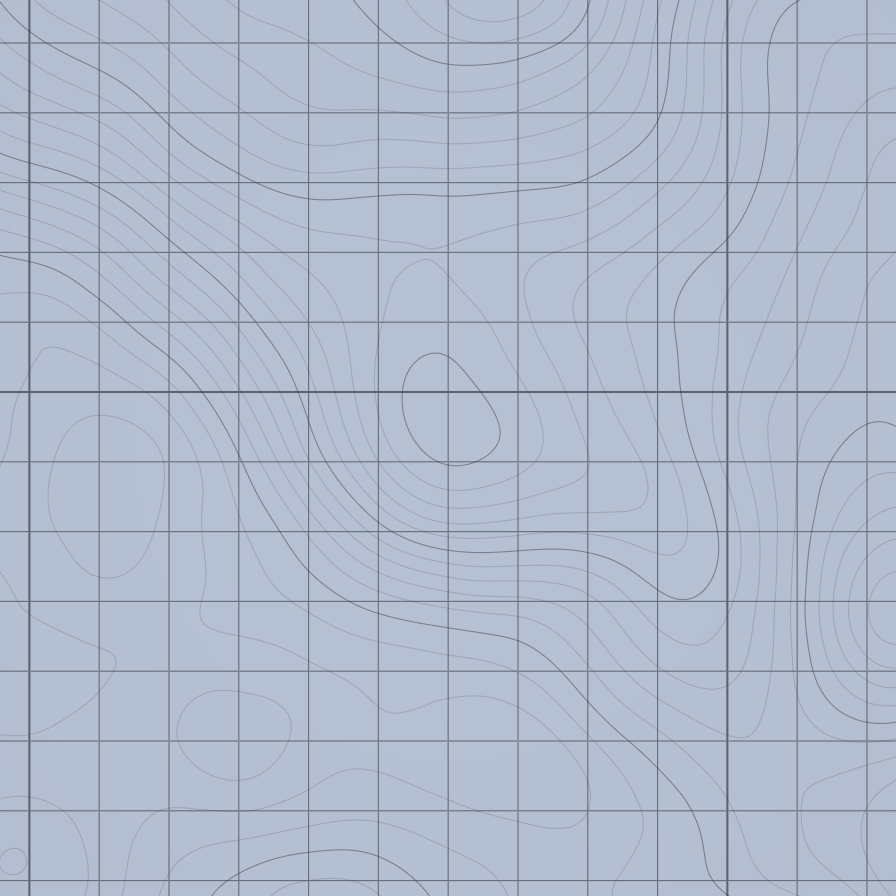
Give the GLSL for this pattern, as a WebGL 1 fragment shader.

```glsl
precision highp float;
uniform vec2 u_resolution;

#define PAPER vec3(0.708, 0.750, 0.822)
#define INK vec3(0.20, 0.23, 0.28)
#define GRID_ORIGIN vec2(0.8118, 0.5625)
#define GRID_CELL 0.0779
#define GRID_WIDTH 0.0013
#define MAJOR_WIDTH 0.0023
#define CONTOUR_WIDTH 0.0012
#define CONTOUR_ALPHA 0.19
#define INDEX_ALPHA 0.48
#define INDEX_STEP 5.0
#define ROUGHNESS 0.4

vec2 gradientAt(vec2 cell) {
  float angle = 6.2832 * fract(sin(dot(cell, vec2(127.1, 311.7))) * 43758.5);
  return vec2(cos(angle), sin(angle));
}

float gradientNoise(vec2 p) {
  vec2 i = floor(p), f = fract(p);
  vec2 u = f * f * f * (f * (f * 6.0 - 15.0) + 10.0);
  vec2 e = vec2(1.0, 0.0);
  float low = mix(dot(gradientAt(i), f), dot(gradientAt(i + e), f - e), u.x);
  float high = mix(dot(gradientAt(i + e.yx), f - e.yx),
                   dot(gradientAt(i + 1.0), f - 1.0), u.x);
  return mix(low, high, u.y);
}

float hill(vec2 p, vec2 center, vec2 radius, float height) {
  vec2 d = (p - center) / radius;
  return height * exp(-dot(d, d));
}

// Terrain height in contour steps; p is in percent of the canvas
float terrain(vec2 p) {
  // Plain rising to a plateau in the north-east
  float rise = max(dot(p - vec2(0.0, 64.8), vec2(0.67, 0.74)), 0.0) / 26.0;
  float h = -6.7 + 16.7 * (1.0 - exp(-rise * rise));
  // Eastern fall and its basin
  h += hill(p, vec2(104.0, 70.0), vec2(28.6, 52.0), -14.0);
  h += hill(p, vec2(101.0, 30.3), vec2(15.0, 15.6), -10.5);
  h += hill(p, vec2(87.2, 49.2), vec2(14.3, 10.4), -2.6);
  h += hill(p, vec2(84.6, 99.3), vec2(10.4, 13.0), -2.8);
  // Central knoll with the saddles around it
  h += hill(p, vec2(45.0, 47.3), vec2(14.3), 5.0);
  h += hill(p, vec2(69.0, 64.8), vec2(19.5, 15.6), -5.0);
  h += hill(p, vec2(47.5, 76.0), vec2(15.6, 11.7), -3.0);
  h += hill(p, vec2(63.8, 33.6), vec2(10.4, 7.8), -2.0);
  // Northern summit and western rim
  h += hill(p, vec2(56.6, 101.3), vec2(11.7, 8.5), 3.5);
  h += hill(p, vec2(-2.6, 85.7), vec2(9.8, 15.6), 2.9);
  // Southern rises
  h += hill(p, vec2(35.8, -3.0), vec2(17.0, 9.8), 3.4);
  h += hill(p, vec2(80.7, 1.0), vec2(15.6, 9.0), 2.0);
  // Hollows of the south-western plain
  h += hill(p, vec2(2.6, 3.0), vec2(11.7, 10.4), -2.4);
  h += hill(p, vec2(12.4, 44.7), vec2(10.4, 14.3), -1.9);
  h += hill(p, vec2(27.0, 18.2), vec2(9.8, 8.5), -2.0);
  h += hill(p, vec2(56.0, 16.7), vec2(11.7, 9.0), -1.0);
  return h + ROUGHNESS * gradientNoise(p * 0.09);
}

// Pixel coverage of a line of given width at distance d from its middle
float stroke(float d, float width, float pixel) {
  float w = width / pixel;
  return clamp(0.5 + 0.5 * w - abs(d) / pixel, 0.0, min(w, 1.0));
}

float gridLine(float coord, float pixel) {
  float index = floor(coord / GRID_CELL + 0.5);
  float d = coord - index * GRID_CELL;
  float major = 1.0 - step(0.5, abs(mod(index + 0.5, 10.0) - 0.5));
  return stroke(d, mix(GRID_WIDTH, MAJOR_WIDTH, major), pixel)
       * mix(0.6, 0.7, major);
}

float contourLine(vec2 uv, float pixel) {
  vec2 p = uv * 100.0;
  vec2 e = vec2(0.1, 0.0);
  float h = terrain(p);
  vec2 slope = vec2(terrain(p + e), terrain(p + e.yx)) - h;
  float steepness = max(length(slope) * 1000.0, 1.0);
  float level = floor(h + 0.5);
  float indexed = 1.0 - step(0.5, abs(mod(level + 0.5, INDEX_STEP) - 0.5));
  return stroke((h - level) / steepness, CONTOUR_WIDTH, pixel)
       * mix(CONTOUR_ALPHA, INDEX_ALPHA, indexed);
}

void main() {
  vec2 uv = gl_FragCoord.xy / u_resolution;
  vec2 pixel = 1.0 / u_resolution;
  vec2 fromCenter = uv - 0.5;

  vec3 color = PAPER * (1.005 - 0.03 * dot(fromCenter, fromCenter));
  color = mix(color, INK, contourLine(uv, max(pixel.x, pixel.y)));

  vec2 g = uv - GRID_ORIGIN;
  float grid = max(gridLine(g.x, pixel.x), gridLine(g.y, pixel.y));
  gl_FragColor = vec4(mix(color, INK, grid), 1.0);
}
```
